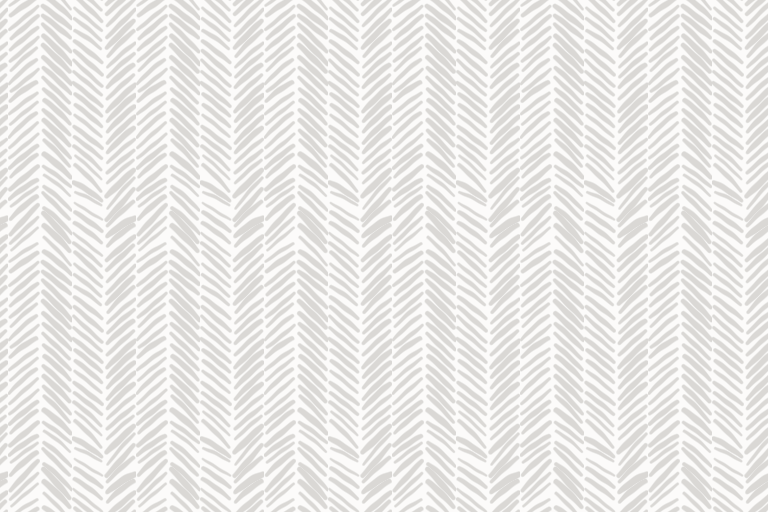
This pattern is drawn by a Shadertoy shader. Its source:

```glsl
// Hand-drawn herringbone: columns of tapered grey brush strokes on off-white.

const float REPEATS_X   = 6.0;    // four-column motifs across
const float REPEATS_Y   = 2.0;    // motifs down
const float COLUMNS     = 4.0;    // columns per motif
const float MOTIF_H     = 8.0;    // motif height in column widths
const float STROKES     = 24.0;   // strokes per column per motif
const float SHIFT_X     = 0.26;   // offset of the first column edge
const float WIDE        = 0.083;  // half width, strokes of even columns
const float NARROW      = 0.073;  // half width, strokes of odd columns
const float STEEP       = 0.96;   // slope of even columns
const float SHALLOW     = 0.84;   // slope of odd columns
const float SPINE_INSET = 0.090;  // stroke end to the open spine
const float SEAM_INSET  = 0.050;  // stroke end to the tight seam
const float SOFTNESS    = 0.95;   // edge blur in pixels
const vec3  PAPER = vec3(0.988, 0.986, 0.981);
const vec3  INK   = vec3(0.853, 0.846, 0.836);
const float TAU   = 6.2831853;

vec4 hash4(vec2 p) {
    vec4 q = fract(vec4(p.xyx, p.y) * vec4(0.1031, 0.1030, 0.0973, 0.1099));
    q += dot(q, q.wzxy + 33.33);
    return fract((q.xxyz + q.yzzw) * q.zywx);
}

// Distance to a capsule whose radius thins towards both ends.
float taperedStroke(vec2 p, vec2 a, vec2 b, float radius) {
    vec2 axis = b - a;
    float h = clamp(dot(p - a, axis) / dot(axis, axis), 0.0, 1.0);
    float taper = 0.72 + 1.2 * h * (1.0 - h);
    return length(p - a - axis * h) - radius * taper;
}

// Looser drawing in the lower part of each motif; wraps with t.
float looseness(float t, float kind) {
    float band = 0.5 + 0.5 * cos(TAU * (t - 0.13 - 0.02 * kind));
    float echo = 0.5 + 0.5 * cos(TAU * (2.0 * t - 0.65 + 0.1 * kind));
    return 0.12 + 0.63 * band * band + 0.25 * echo * echo;
}

// Steepness drifts up the column by layered sines of whole frequency.
float steepness(float t, float kind, float loose) {
    float drift = 0.65 * sin(TAU * 3.0 * t + 1.7 * kind)
                + 0.35 * sin(TAU * 5.0 * t + 2.9 * kind + 1.0);
    float base = mod(kind, 2.0) < 0.5 ? STEEP : SHALLOW;
    return base + 0.30 * loose * drift - 0.06 * loose;
}

// Nearest stroke in one column; p.x runs from spine (-0.5) to seam (0.5).
float columnDistance(vec2 p, float kind, float lean) {
    float pitch = MOTIF_H / STROKES;
    float y = p.y / pitch + 0.37 * kind;
    float row = floor(y);
    float radius = mod(kind, 2.0) < 0.5 ? WIDE : NARROW;
    float d = 1.0;
    for (int k = -4; k <= 4; k++) {
        float id = row + float(k);
        float wrapped = mod(id, STROKES);
        vec4 rnd = hash4(vec2(wrapped + 3.0, kind * 17.0 + 5.0));
        float t = wrapped / STROKES;
        float loose = looseness(t, kind);

        float slope = lean * (steepness(t, kind, loose)
                    + 0.26 * loose * (rnd.x - 0.5));
        float lift = (id + 0.5 + 0.45 * loose * (rnd.y - 0.5) - y) * pitch;
        float width = radius * (1.0 + (0.2 + 0.6 * loose) * (rnd.z - 0.5));
        float bow = mix(-0.02, 0.11, rnd.w) * (0.5 + 0.5 * loose);

        // Ragged ends, then unbend the arc into a straight capsule.
        float left  = -0.5 + SPINE_INSET + 0.06 * (rnd.w - 0.4);
        float right =  0.5 - SEAM_INSET - 0.07 * (rnd.y - 0.3);
        float arc = bow * (1.0 - 4.0 * p.x * p.x);
        float wobble = 0.008 * sin(13.0 * p.x + TAU * rnd.z);
        vec2 q = vec2(p.x, -lift - arc - wobble);
        d = min(d, taperedStroke(q, vec2(left, slope * left),
                                 vec2(right, slope * right), width));
    }
    return d;
}

void mainImage(out vec4 fragColor, in vec2 fragCoord) {
    vec2 cells = vec2(REPEATS_X * COLUMNS, REPEATS_Y * MOTIF_H);
    vec2 p = fragCoord / iResolution.xy * cells;
    p.x -= SHIFT_X;

    // Column kinds 0,1 fall to the right; kinds 2,3 rise.
    float kind = mod(floor(p.x) + 3.0, COLUMNS);
    float side = mod(kind, 2.0) < 0.5 ? 1.0 : -1.0;
    float rise = kind < 1.5 ? -1.0 : 1.0;
    vec2 local = vec2(side * (fract(p.x) - 0.5), p.y);

    float d = columnDistance(local, kind, rise * side);
    float blur = SOFTNESS * cells.x / iResolution.x;
    float ink = 1.0 - smoothstep(-blur, blur, d);
    fragColor = vec4(mix(PAPER, INK, ink), 1.0);
}
```
